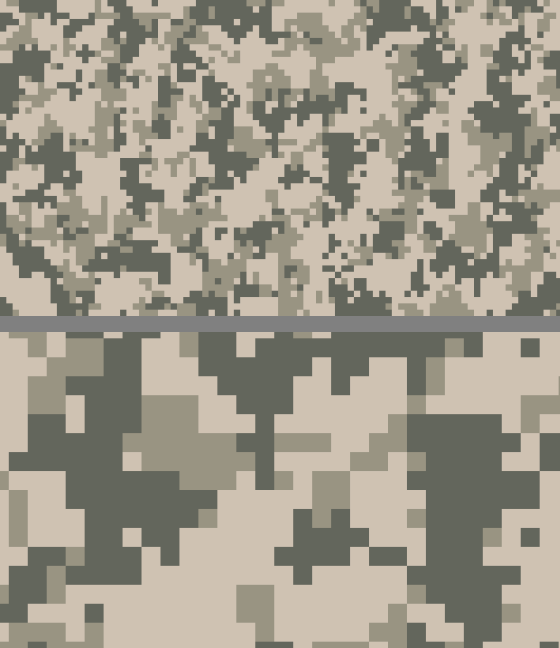
Top, the full canvas; bottom, a detail of the centre.
Reproduce this pattern procedurally as a WebGL 1 fragment shader.

```glsl
precision highp float;

uniform vec2 u_resolution;

#define ROWS 50.0          // square cells over the canvas height
#define CLUMP_SIZE 6.6     // lattice spacing of the large clumps, in cells
#define DETAIL_SIZE 2.45   // lattice spacing of the ragged edges, in cells
#define DETAIL 0.7         // strength of the ragged edges
#define GRAIN 0.3          // strength of single stray cells
#define STRETCH 1.15       // vertical elongation of the clumps
#define DARK_LEVEL 0.145   // lower gives more dark
#define TAN_LEVEL 0.107    // lower gives more tan

const vec3 SAND = vec3(0.81, 0.76, 0.70);
const vec3 TAN = vec3(0.60, 0.58, 0.51);
const vec3 DARK = vec3(0.39, 0.40, 0.36);

float hash(vec2 p) {
    vec3 q = fract(p.xyx * vec3(0.1031, 0.1030, 0.0973));
    q += dot(q, q.yzx + 33.33);
    return fract((q.x + q.y) * q.z);
}

// Contribution of one lattice corner with a random unit gradient
float corner(vec2 lattice, vec2 offset) {
    float angle = 6.28318 * hash(lattice);
    return dot(vec2(cos(angle), sin(angle)), offset);
}

float gradientNoise(vec2 p) {
    vec2 i = floor(p);
    vec2 f = p - i;
    vec2 u = f * f * f * (f * (f * 6.0 - 15.0) + 10.0);
    vec2 e = vec2(1.0, 0.0);
    return mix(mix(corner(i, f), corner(i + e.xy, f - e.xy), u.x),
               mix(corner(i + e.yx, f - e.yx), corner(i + e.xx, f - e.xx), u.x), u.y);
}

// Clumps with ragged borders and a few stray cells
float patches(vec2 cell, float seed) {
    vec2 p = (cell + 0.5) / vec2(1.0, STRETCH);
    return gradientNoise(p / CLUMP_SIZE + seed)
         + DETAIL * gradientNoise(p / DETAIL_SIZE + seed * 2.3)
         + GRAIN * (hash(cell + seed * 3.0) - 0.5);
}

vec3 cellColour(vec2 cell) {
    vec3 colour = mix(SAND, TAN, step(TAN_LEVEL, patches(cell, 61.7)));
    return mix(colour, DARK, step(DARK_LEVEL, patches(cell, 137.3)));
}

void main() {
    float pixel = ROWS / u_resolution.y;
    vec2 p = gl_FragCoord.xy * pixel;

    // Blend the four cells around the nearest grid crossing by pixel coverage
    vec2 crossing = floor(p + 0.5);
    vec2 cover = clamp((p - crossing) / pixel + 0.5, 0.0, 1.0);
    vec3 below = mix(cellColour(crossing - 1.0),
                     cellColour(crossing - vec2(0.0, 1.0)), cover.x);
    vec3 above = mix(cellColour(crossing - vec2(1.0, 0.0)),
                     cellColour(crossing), cover.x);
    gl_FragColor = vec4(mix(below, above, cover.y), 1.0);
}
```
